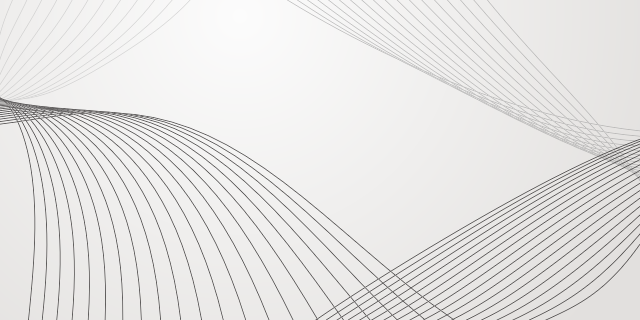
Write a Shadertoy shader that draws this background.

```glsl
// Fine line ribbons sweeping over a pale, softly lit paper backdrop.
// Each ribbon blends three guide rails (first, middle, last) into many curves;
// every rail is a quartic passing through five evenly timed points.

// Point at time s (0..1) on the quartic through five points starting at 'first'
vec2 railPoint(vec2 knots[15], int first, float s) {
    float u = 4.0 * s, a = u - 1.0, b = u - 2.0, c = u - 3.0, d = u - 4.0;
    return knots[first]     * (a * b * c * d / 24.0)
         - knots[first + 1] * (u * b * c * d / 6.0)
         + knots[first + 2] * (u * a * c * d / 4.0)
         - knots[first + 3] * (u * a * b * d / 6.0)
         + knots[first + 4] * (u * a * b * c / 24.0);
}

float segmentDistance(vec2 p, vec2 a, vec2 b) {
    vec2 ap = p - a, ab = b - a;
    return length(ap - ab * clamp(dot(ap, ab) / max(dot(ab, ab), 1e-8), 0.0, 1.0));
}

// Quadratic blend across the three rails, t = 0 first, 0.5 middle, 1 last
vec2 acrossRails(vec2 first, vec2 middle, vec2 last, float t) {
    return first * (2.0 * t - 1.0) * (t - 1.0)
         + middle * 4.0 * t * (1.0 - t)
         + last * t * (2.0 * t - 1.0);
}

// Smooth coverage of all the curves of one ribbon
float ribbon(vec2 p, vec2 knots[15], int curves, float halfWidth) {
    const int STEPS = 24;
    float nearest = 1.0;
    vec2 a0 = knots[0], m0 = knots[5], b0 = knots[10];
    for (int i = 1; i <= STEPS; i++) {
        float s = float(i) / float(STEPS);
        vec2 a1 = railPoint(knots, 0, s);
        vec2 m1 = railPoint(knots, 5, s);
        vec2 b1 = railPoint(knots, 10, s);

        // Skip strips whose padded bounds miss this point
        vec2 low = min(min(min(a0, a1), min(m0, m1)), min(b0, b1)) - 0.04;
        vec2 high = max(max(max(a0, a1), max(m0, m1)), max(b0, b1)) + 0.04;
        if (all(greaterThan(p, low)) && all(lessThan(p, high))) {
            for (int k = 0; k < curves; k++) {
                float t = float(k) / float(curves - 1);
                nearest = min(nearest, segmentDistance(p,
                    acrossRails(a0, m0, b0, t), acrossRails(a1, m1, b1, t)));
            }
        }
        a0 = a1; m0 = m1; b0 = b1;
    }
    return clamp(0.5 + (halfWidth - nearest) * iResolution.y, 0.0, 1.0);
}

void mainImage(out vec4 fragColor, in vec2 fragCoord) {
    // Canvas spans 2 by 1
    vec2 p = fragCoord / iResolution.xy * vec2(2.0, 1.0);

    // Paper: bright glow near the upper left, warm grey far away
    float falloff = min(length(p - vec2(0.75, 0.95)) / 1.4, 1.0);
    vec3 color = mix(vec3(0.988), vec3(0.888, 0.880, 0.872), falloff);

    // Faint fan in the upper left corner
    float cornerFan = ribbon(p, vec2[15](
        vec2(0.039, 1.0), vec2(0.013, 0.935), vec2(-0.008, 0.857), vec2(-0.016, 0.779), vec2(-0.02, 0.7),
        vec2(0.3, 1.0), vec2(0.208, 0.875), vec2(0.117, 0.784), vec2(0.039, 0.719), vec2(-0.026, 0.682),
        vec2(0.594, 1.0), vec2(0.469, 0.891), vec2(0.339, 0.805), vec2(0.195, 0.727), vec2(0.039, 0.69)),
        12, 0.001);
    color = mix(color, vec3(0.74), 0.6 * cornerFan);

    // Grey ribbon falling from the top to the right edge
    float upperRibbon = ribbon(p, vec2[15](
        vec2(0.898, 1.0), vec2(1.146, 0.862), vec2(1.419, 0.74), vec2(1.706, 0.646), vec2(2.0, 0.591),
        vec2(1.185, 1.0), vec2(1.406, 0.805), vec2(1.615, 0.648), vec2(1.81, 0.536), vec2(2.0, 0.479),
        vec2(1.523, 1.0), vec2(1.646, 0.857), vec2(1.771, 0.721), vec2(1.888, 0.589), vec2(2.0, 0.435)),
        18, 0.001);
    color = mix(color, vec3(0.62), 0.7 * upperRibbon);

    // Dark wave pouring from the left edge to the bottom
    float leftWave = ribbon(p, vec2[15](
        vec2(0.0, 0.695), vec2(0.07, 0.583), vec2(0.104, 0.414), vec2(0.107, 0.219), vec2(0.089, 0.0),
        vec2(0.0, 0.674), vec2(0.195, 0.648), vec2(0.378, 0.536), vec2(0.529, 0.328), vec2(0.63, 0.0),
        vec2(0.0, 0.612), vec2(0.312, 0.648), vec2(0.651, 0.576), vec2(1.008, 0.333), vec2(1.419, 0.0)),
        21, 0.0011);

    // Dark wave rising from the bottom to the right edge
    float rightWave = ribbon(p, vec2[15](
        vec2(0.987, 0.0), vec2(1.224, 0.154), vec2(1.471, 0.302), vec2(1.732, 0.445), vec2(2.0, 0.565),
        vec2(1.302, 0.0), vec2(1.49, 0.115), vec2(1.667, 0.24), vec2(1.836, 0.357), vec2(2.0, 0.458),
        vec2(1.706, 0.0), vec2(1.792, 0.042), vec2(1.87, 0.094), vec2(1.94, 0.161), vec2(2.0, 0.237)),
        18, 0.0011);
    color = mix(color, vec3(0.16, 0.15, 0.15), 0.85 * max(leftWave, rightWave));

    fragColor = vec4(color, 1.0);
}
```
